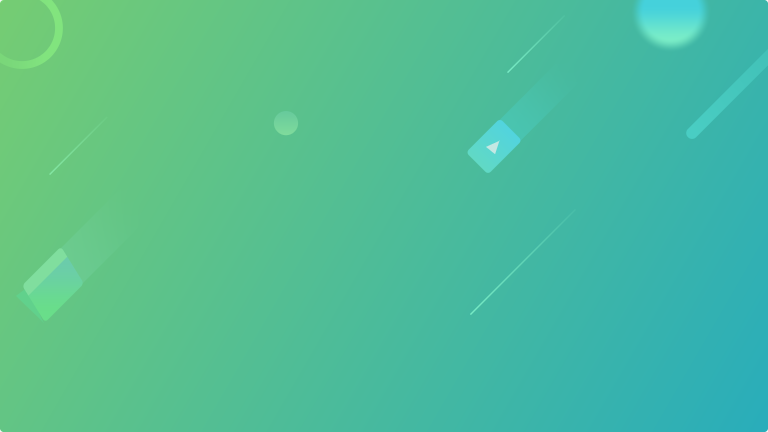
Give the GLSL for this background, as a Shadertoy shader.

```glsl
// Green-to-blue diagonal gradient card with soft orb, ring, streaks and two trailing tiles.

// Lengths are in canvas heights; the layout is 16:9.
const vec2 GRADIENT_DIR = vec2(0.866, -0.5);
const vec3 GREEN = vec3(0.460, 0.802, 0.450);
const vec3 BLUE = vec3(0.160, 0.678, 0.732);
const vec3 CARD_OUTSIDE = vec3(0.97);
const float CARD_RADIUS = 0.012;

const vec3 LIME = vec3(0.52, 0.91, 0.50);
const vec3 MINT = vec3(0.48, 0.93, 0.78);
const vec3 AQUA = vec3(0.27, 0.82, 0.86);
const vec3 TEAL = vec3(0.29, 0.81, 0.77);
const vec3 ICON = vec3(0.77, 0.91, 0.89);

const vec2 RING_POS = vec2(0.051, 0.935);
const vec2 DOT_POS = vec2(0.662, 0.715);
const float DOT_RADIUS = 0.028;
const vec2 ORB_POS = vec2(1.553, 0.972);
const float ORB_RADIUS = 0.078;
const float ORB_BLUR = 0.016;

// Tiles: centre and the two half-edge vectors
const vec2 BLUE_TILE = vec2(1.1435, 0.661);
const vec2 BLUE_U = vec2(0.0393, 0.0393);
const vec2 BLUE_V = vec2(0.0255, -0.0255);
const vec2 GREEN_TILE = vec2(0.1227, 0.3414);
const vec2 GREEN_U = vec2(0.0450, 0.0450);
const vec2 GREEN_V = vec2(0.0266, -0.0428);
const float TILE_RADIUS = 0.009;

// Coverage of a distance field, smoothed over one pixel
float fill(float d) {
    return clamp(0.5 - d * iResolution.y, 0.0, 1.0);
}

float roundBox(vec2 p, vec2 halfSize, float r) {
    vec2 q = abs(p) - halfSize + r;
    return length(max(q, 0.0)) + min(max(q.x, q.y), 0.0) - r;
}

// Position along the segment (x) and distance to it (y)
vec2 segment(vec2 p, vec2 a, vec2 b) {
    vec2 ab = b - a;
    float t = clamp(dot(p - a, ab) / dot(ab, ab), 0.0, 1.0);
    return vec2(t, length(p - a - ab * t));
}

// Signed distance to the line a-b, positive on its left
float edge(vec2 p, vec2 a, vec2 b) {
    vec2 n = normalize(b - a);
    return dot(p - a, vec2(-n.y, n.x));
}

// Clockwise triangle
float triangle(vec2 p, vec2 a, vec2 b, vec2 c) {
    return max(edge(p, a, b), max(edge(p, b, c), edge(p, c, a)));
}

// Thin diagonal line, bright at its lower end
float streak(vec2 p, vec2 start, float reach) {
    vec2 s = segment(p, start, start + reach);
    return fill(s.y - 0.0017) * mix(0.95, 0.12, s.x);
}

// Tile coordinates: the tile spans -1 to 1 on both axes
vec2 tileSpace(vec2 p, vec2 centre, vec2 u, vec2 v) {
    return inverse(mat2(u, v)) * (p - centre);
}

float tile(vec2 q, vec2 u, vec2 v) {
    vec2 size = vec2(length(u), length(v));
    return fill(roundBox(q * size, size, TILE_RADIUS));
}

// Fading band behind a tile
float trail(vec2 q, vec2 v, float reach) {
    float band = fill((abs(q.y) - 0.95) * length(v));
    return band * step(0.0, q.x) * (1.0 - smoothstep(0.6, reach, q.x));
}

void mainImage(out vec4 fragColor, in vec2 fragCoord) {
    vec2 p = fragCoord / iResolution.y;
    vec2 card = iResolution.xy / iResolution.y;

    // Background gradient from the upper left to the lower right
    float span = dot(vec2(card.x, -1.0), GRADIENT_DIR);
    vec3 col = mix(GREEN, BLUE, dot(p - vec2(0.0, 1.0), GRADIENT_DIR) / span);

    // Ring, dot and blurred orb
    float ring = abs(length(p - RING_POS) - 0.0855) - 0.009;
    col = mix(col, LIME, fill(ring) * mix(0.4, 0.85, smoothstep(0.0, 0.12, p.x)));
    vec2 d = (p - DOT_POS) / DOT_RADIUS;
    vec3 dotColor = mix(vec3(0.50, 0.86, 0.61), vec3(0.40, 0.79, 0.61), 0.5 + 0.5 * d.y);
    col = mix(col, dotColor, fill(length(p - DOT_POS) - DOT_RADIUS));
    float orb = length(p - ORB_POS) - ORB_RADIUS;
    vec3 orbColor = mix(MINT, AQUA, smoothstep(0.90, 0.99, p.y));
    col = mix(col, orbColor, 1.0 - smoothstep(-ORB_BLUR, ORB_BLUR, orb));

    // Thick bar and thin streaks
    vec2 bar = segment(p, vec2(1.602, 0.692), vec2(1.802, 0.892));
    col = mix(col, TEAL, fill(bar.y - 0.0135) * mix(0.95, 0.45, bar.x));
    col = mix(col, MINT, streak(p, vec2(1.176, 0.833), 0.130));
    col = mix(col, MINT, streak(p, vec2(1.090, 0.273), 0.241));
    col = mix(col, LIME + vec3(0.0, 0.0, 0.15), streak(p, vec2(0.116, 0.597), 0.131));

    // Blue tile with its trail and pointer
    vec2 q = tileSpace(p, BLUE_TILE, BLUE_U, BLUE_V);
    col = mix(col, TEAL, 0.5 * trail(q, BLUE_V, 4.8));
    vec3 face = mix(vec3(0.38, 0.85, 0.77), vec3(0.32, 0.83, 0.87), 0.5 + 0.5 * q.x);
    col = mix(col, face, tile(q, BLUE_U, BLUE_V));
    col = mix(col, ICON, fill(triangle(p, vec2(1.125, 0.660), vec2(1.156, 0.674), vec2(1.146, 0.643))));

    // Green tile: trail, folded flap, front face and lighter top strip
    q = tileSpace(p, GREEN_TILE, GREEN_U, GREEN_V);
    col = mix(col, vec3(0.45, 0.82, 0.62), 0.45 * trail(q, GREEN_V, 4.4));
    float flap = triangle(p, vec2(0.037, 0.315), vec2(0.065, 0.336), vec2(0.100, 0.254));
    col = mix(col, vec3(0.38, 0.82, 0.55), fill(flap));
    face = mix(vec3(0.41, 0.87, 0.54), vec3(0.42, 0.80, 0.67), smoothstep(0.27, 0.40, p.y));
    face = mix(face, vec3(0.50, 0.87, 0.62), fill((q.y + 0.45) * length(GREEN_V)));
    col = mix(col, face, tile(q, GREEN_U, GREEN_V));

    // Rounded card corners
    float inside = fill(roundBox(p - 0.5 * card, 0.5 * card, CARD_RADIUS) - 0.5 / iResolution.y);
    fragColor = vec4(mix(CARD_OUTSIDE, col, inside), 1.0);
}
```
